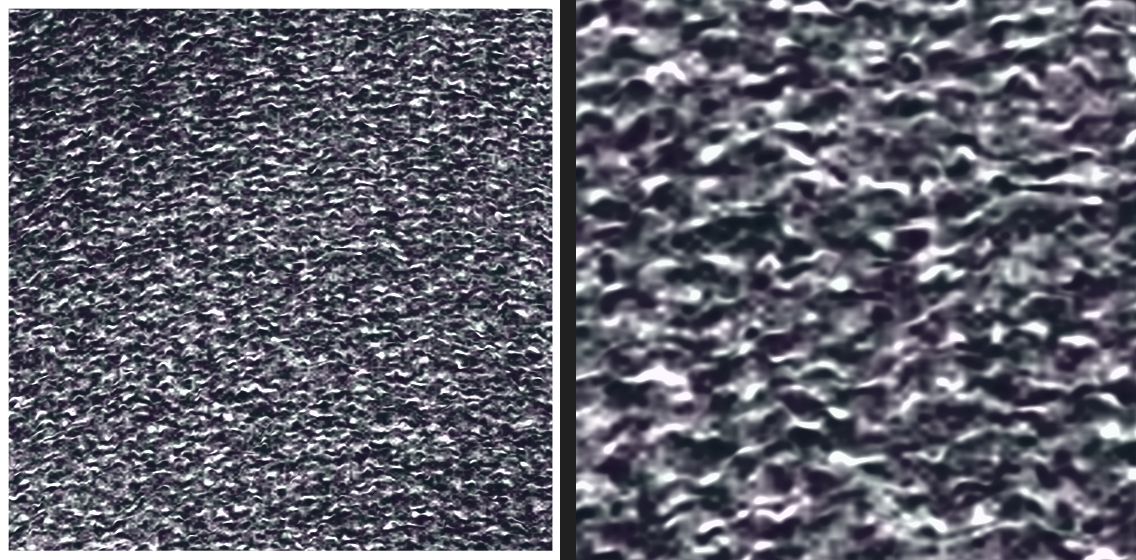
Left, the full canvas; right, a detail of the centre.
This texture is drawn by a three.js fragment shader. Its source:

```glsl
// Dark blue-grey pebbled leather with slanting glints, inside a thin white border.
varying vec2 vUv;

float hash(vec2 p) {
  return fract(sin(dot(p, vec2(127.1, 311.7))) * 43758.5453);
}

vec2 hash2(vec2 p) {
  return vec2(hash(p), hash(p + 57.3));
}

float noise(vec2 p) {
  vec2 i = floor(p);
  vec2 f = fract(p);
  f = f * f * (3.0 - 2.0 * f);
  return mix(mix(hash(i), hash(i + vec2(1.0, 0.0)), f.x),
             mix(hash(i + vec2(0.0, 1.0)), hash(i + vec2(1.0, 1.0)), f.x), f.y);
}

float spot(vec2 p, vec2 size) {
  vec2 g = p / size;
  return exp(-dot(g, g));
}

// Relief of one pebble layer: arched glints on the crowns, shadows below them.
float pebbles(vec2 p) {
  vec2 cell = floor(p);
  float relief = 0.0;
  for (int y = -1; y <= 1; y++) {
    for (int x = -1; x <= 1; x++) {
      vec2 c = cell + vec2(float(x), float(y));
      vec2 offset = p - c - 0.1 - 0.8 * hash2(c);
      offset.y += 0.5 * offset.x * offset.x;
      float strength = 0.6 + 0.8 * hash(c + 9.7);
      relief += strength * spot(offset - vec2(0.0, 0.14), vec2(0.4, 0.17));
      relief -= 0.6 * strength * spot(offset + vec2(0.0, 0.24), vec2(0.44, 0.2));
    }
  }
  return relief - 0.05;
}

void main() {
  // Rows climb to the right on the left side and level out further along.
  vec2 p = vUv;
  p.y -= 0.24 * p.x - 0.16 * p.x * p.x;
  p += 0.012 * (vec2(noise(p * 22.0), noise(p * 22.0 + 40.0)) - 0.5);
  p += 0.009 * (vec2(noise(p * 85.0 + 5.0), noise(p * 85.0 + 90.0)) - 0.5);

  // Pebbles, broken up by stretched wrinkles, fine grain and sparkle.
  float relief = 1.6 * pebbles(p * vec2(40.0, 52.0));
  relief += 1.0 * (noise(p * vec2(36.0, 80.0) + 13.0) - 0.5);
  relief += 2.2 * (noise(p * vec2(105.0, 160.0) + 71.0) - 0.5);
  relief += 1.7 * (noise(vUv * vec2(185.0, 230.0) + 31.0) - 0.5);

  // Broad sheen running from the lower left to the upper right.
  float across = vUv.y - 0.08 - 0.8 * vUv.x;
  relief += 0.12 - 0.85 * across * across + 0.25 * (0.5 - vUv.y);

  // Tone curve: soft deep shadows and a short bright tail.
  float tone = 0.31 + 0.27 * relief + 0.07 * relief * relief;
  float shadow = 0.16 + 0.035 * max(relief, -2.0);
  tone = relief < -1.0 ? shadow : max(tone, shadow);
  tone = min(tone, 0.98);

  // Navy shadows, with faint drifts of violet and teal.
  float drift = noise(p * vec2(45.0, 60.0) + 23.0) - 0.5;
  vec3 colour = vec3(tone) + vec3(-0.005, -0.003, 0.062) * (1.0 - 0.8 * tone);
  colour += drift * vec3(0.05, -0.03, 0.03);

  vec2 low = smoothstep(vec2(0.014, 0.015), vec2(0.017, 0.018), vUv);
  vec2 high = 1.0 - smoothstep(vec2(0.985, 0.983), vec2(0.988, 0.986), vUv);
  float inside = low.x * low.y * high.x * high.y;
  gl_FragColor = vec4(mix(vec3(1.0), clamp(colour, 0.0, 1.0), inside), 1.0);
}
```
